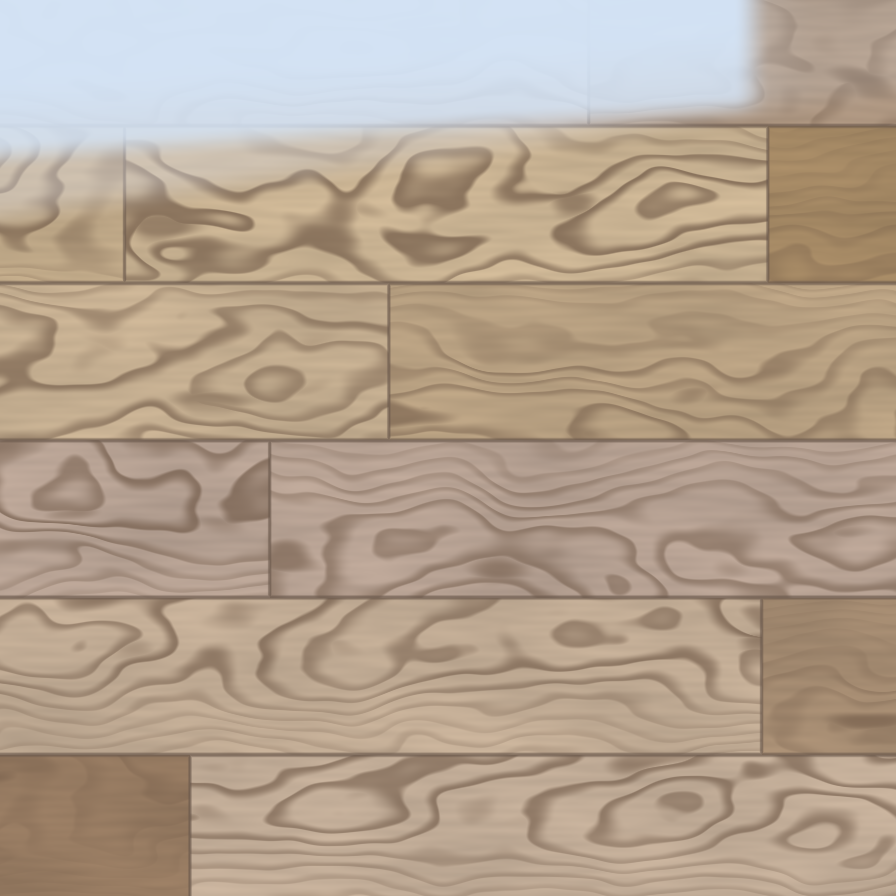
A three.js fragment shader for this texture:

```glsl
// Staggered oak floorboards with wavy growth rings under a soft window reflection.
varying vec2 vUv;

const float ROW_HEIGHT = 0.1755;
const float FIRST_SEAM = 0.1576;
const vec3 DARK_OAK = vec3(0.57, 0.46, 0.36);
const vec3 MID_OAK = vec3(0.69, 0.60, 0.51);
const vec3 PALE_OAK = vec3(0.78, 0.70, 0.62);
const vec3 RING_BROWN = vec3(0.42, 0.33, 0.26);
const vec3 SEAM_BROWN = vec3(0.42, 0.35, 0.30);
const vec3 SKY_LIGHT = vec3(0.83, 0.895, 0.97);
const vec3 HAZE_LIGHT = vec3(0.84, 0.84, 0.86);

float hash(vec2 p) {
  return fract(sin(dot(p, vec2(127.1, 311.7))) * 43758.5);
}

vec2 gradientAt(vec2 cell) {
  float angle = 6.2832 * hash(cell);
  return vec2(cos(angle), sin(angle));
}

float gradientNoise(vec2 p) {
  vec2 i = floor(p), f = fract(p);
  vec2 u = f * f * f * (f * (f * 6.0 - 15.0) + 10.0);
  vec2 e = vec2(1.0, 0.0);
  float low = mix(dot(gradientAt(i), f), dot(gradientAt(i + e), f - e), u.x);
  float high = mix(dot(gradientAt(i + e.yx), f - e.yx),
                   dot(gradientAt(i + e.xx), f - e.xx), u.x);
  return mix(low, high, u.y);
}

// Chooses one of six per-row values, bottom row first.
float pick(float row, vec3 lower, vec3 upper) {
  vec3 v = row < 2.5 ? lower : upper;
  float i = mod(row, 3.0);
  return i < 0.5 ? v.x : (i < 1.5 ? v.y : v.z);
}

// Soft line centred on zero distance.
float softLine(float dist, float halfWidth) {
  return 1.0 - smoothstep(halfWidth * 0.3, halfWidth * 1.6, abs(dist));
}

// Growth rings: contours of a bowl-shaped field bent by stretched noise.
float growthRings(vec2 p, float centre, float seed) {
  vec2 q = p + vec2(seed * 17.3, seed * 5.7);
  float d = p.y - centre;
  float bend = gradientNoise(q * vec2(1.8, 3.0) + 9.0);
  float field = 8.0 * d * d + 3.2 * gradientNoise(q * vec2(0.95, 1.9) + 0.3 * bend);
  field += 0.55 * bend + 0.22 * gradientNoise(q * vec2(4.0, 8.0));
  float phase = fract(field);
  float ring = smoothstep(0.42, 0.86, phase) * (1.0 - smoothstep(0.88, 1.0, phase));
  float variation = 0.6 + 0.4 * hash(vec2(floor(field), seed));
  return ring * variation * mix(1.0, 0.38, smoothstep(0.2, 0.65, abs(d)));
}

// Dark elongated stains along the heart of the figure.
float heartStain(vec2 p, float centre, float seed) {
  float n = gradientNoise(p * vec2(1.5, 4.0) + seed * 23.1);
  return smoothstep(0.28, 0.5, n) * (1.0 - smoothstep(0.1, 0.3, abs(p.y - centre)));
}

vec3 oakTone(float tone, float warmth) {
  vec3 c = mix(DARK_OAK, MID_OAK, clamp(tone * 2.0, 0.0, 1.0));
  c = mix(c, PALE_OAK, clamp(tone * 2.0 - 1.0, 0.0, 1.0));
  return c + (warmth - 0.4) * vec3(0.02, 0.01, -0.065);
}

vec3 floorColor(vec2 uv) {
  // Row and plank layout
  float y = (uv.y - FIRST_SEAM) / ROW_HEIGHT + 1.0;
  float row = floor(y);
  float joint = pick(row, vec3(0.212, 0.85, 0.301), vec3(0.434, 0.139, 0.657));
  float nextJoint = joint + (row == 4.0 ? 0.718 : 0.9);
  float plank = step(joint, uv.x) + step(nextJoint, uv.x);
  float toneLeft = pick(row, vec3(0.06, 0.85, 0.7), vec3(0.88, 0.8, 0.75));
  float toneRight = pick(row, vec3(0.88, 0.3, 0.68), vec3(0.62, 0.95, 0.45));
  float heartLeft = pick(row, vec3(0.9, 0.85, 0.65), vec3(0.42, 0.65, 0.5));
  float heartRight = pick(row, vec3(0.82, 0.12, 0.24), vec3(0.18, 0.45, 0.4));
  float tone = plank < 0.5 ? toneLeft : (plank < 1.5 ? toneRight : 0.22);
  float heart = plank < 0.5 ? heartLeft : (plank < 1.5 ? heartRight : 0.1);
  float warmth = pick(row, vec3(0.4, 0.5, 0.0), vec3(0.85, 1.0, 0.3));

  // Wood figure, fine streaks and broad mottling
  vec2 p = vec2(uv.x / ROW_HEIGHT, fract(y));
  float seed = row * 2.3 + plank * 1.1 + 1.0;
  float rings = growthRings(p, heart, seed) * mix(0.3, 0.85, smoothstep(0.1, 0.9, tone));
  float stain = heartStain(p, heart, seed) * 0.55;
  float streaks = gradientNoise(p * vec2(2.5, 22.0) + seed * 31.0);
  float mottle = gradientNoise(p * vec2(0.8, 2.5) + seed * 11.0);
  vec3 color = oakTone(tone, warmth) * (1.0 + 0.06 * streaks + 0.09 * mottle);
  color = mix(color, RING_BROWN, max(rings * 0.8, stain));

  // Seams between boards
  float rowSeam = softLine((fract(y + 0.5) - 0.5) * ROW_HEIGHT, 0.0023);
  float endSeam = softLine(min(abs(uv.x - joint), abs(uv.x - nextJoint)), 0.0018);
  return mix(color, SEAM_BROWN, 0.7 * max(rowSeam, endSeam));
}

void main() {
  vec3 color = floorColor(vUv);

  // Window reflection: faint outer haze, then the bright pane
  float outerEdge = vUv.y - 0.75 - 0.14 * vUv.x;
  float haze = smoothstep(-0.012, 0.03, outerEdge);
  haze *= mix(0.42, 0.2, smoothstep(0.8, 0.92, vUv.x));
  color = mix(color, HAZE_LIGHT, haze);
  float paneEdge = vUv.y - 0.82 - 0.067 * vUv.x;
  float pane = smoothstep(-0.012, 0.022, paneEdge);
  pane *= 1.0 - smoothstep(0.818, 0.862, vUv.x);
  float strength = mix(0.78, 0.95, smoothstep(0.0, 0.1, paneEdge));
  gl_FragColor = vec4(mix(color, SKY_LIGHT, pane * strength), 1.0);
}
```
